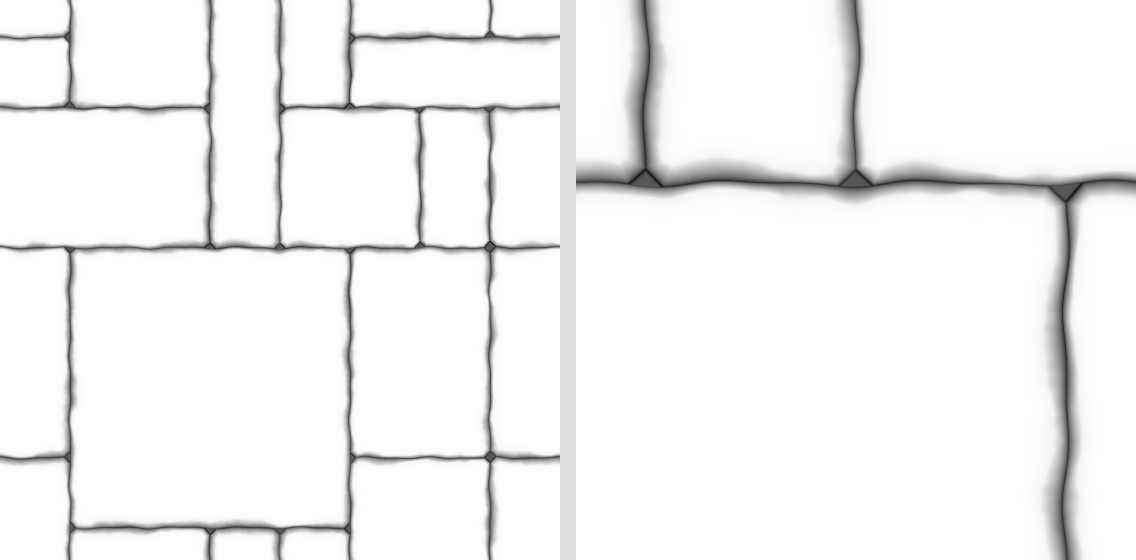
Left, the full canvas; right, a detail of the centre.
A WebGL 2 fragment shader for this texture map:

```glsl
#version 300 es
precision highp float;

uniform vec2 u_resolution;
out vec4 fragColor;

const float TAU = 6.2831853;
const float REPEATS = 1.0;           // pattern repeats across the canvas
const float GRID = 8.0;              // grid cells per repeat
const float ROW_OFFSET = 0.54;       // downward shift of the grid, in cells
const float WARP = 0.011;            // waviness of the joints
const float CHAMFER = 0.085;         // size of the clipped corners
const float BEVEL_MIN = 0.032;
const float BEVEL_MAX = 0.116;
const float FACE_EDGE = 0.014;       // softness where bevel meets face
const float JOINT_DARK = 0.04;
const float JOINT_LIGHT = 0.24;
const float BEVEL_TONE = 0.94;
const float CORNER_TONE = 0.34;
const float FACE_TONE = 1.0;
const float HALO = 0.045;            // faint shade just inside the face
const int SAMPLES = 3;               // supersampling per axis

// Stones as left, top, width, height in cells; they wrap around the grid.
const int STONE_COUNT = 12;
const vec4 STONES[STONE_COUNT] = vec4[STONE_COUNT](
    vec4(7, 6, 2, 2), vec4(1, 7, 2, 2), vec4(3, 7, 1, 4), vec4(4, 7, 1, 2),
    vec4(5, 6, 2, 2), vec4(5, 0, 4, 1), vec4(7, 1, 4, 2), vec4(4, 1, 2, 2),
    vec4(6, 1, 1, 2), vec4(7, 3, 2, 3), vec4(1, 3, 4, 4), vec4(5, 3, 2, 3));

float hash(vec2 p) {
    return fract(sin(dot(p, vec2(127.1, 311.7))) * 43758.5453);
}

float noise(vec2 p) {
    vec2 cell = floor(p);
    vec2 f = fract(p);
    f = f * f * (3.0 - 2.0 * f);
    return mix(mix(hash(cell), hash(cell + vec2(1, 0)), f.x),
               mix(hash(cell + vec2(0, 1)), hash(cell + vec2(1, 1)), f.x), f.y);
}

// Periodic bend, so the joints still meet across the repeat.
vec2 bendJoints(vec2 p) {
    vec2 a = p.yx * TAU / GRID;
    return p + WARP * (sin(a * 9.0 + vec2(0.7, 2.1)) + 0.6 * sin(a * 17.0 + vec2(4.0, 1.3)));
}

// Shade of one stone from its local position.
float stoneShade(vec2 local, vec2 size, float seed) {
    vec2 side = min(local, size - local);
    float depth = min(min(side.x, side.y), (side.x + side.y - CHAMFER) * 0.7071);

    // Worn bevel width and joint darkness
    vec2 wearPos = local + seed * vec2(17.3, 9.1);
    float wear = 0.7 * noise(wearPos * 2.3) + 0.3 * noise(wearPos * 7.0);
    float width = mix(BEVEL_MIN, BEVEL_MAX, smoothstep(0.1, 0.9, wear));
    float joint = mix(JOINT_DARK, JOINT_LIGHT, noise(wearPos * 1.7 + 40.0));

    // Bevel, then the flat face
    float slope = sqrt(clamp(depth / width, 0.0, 1.0));
    float bevel = mix(joint, BEVEL_TONE, slope);
    bevel -= 0.06 * (noise(wearPos * 22.0) - 0.5) * slope;
    float inset = depth - width;
    float face = FACE_TONE - HALO * exp(-max(inset, 0.0) / 0.035);
    float shade = mix(bevel, face, smoothstep(-FACE_EDGE, FACE_EDGE, inset));

    // Grey fill in the clipped corners
    return mix(shade, CORNER_TONE, smoothstep(0.0, 0.018, -depth));
}

float paving(vec2 uv) {
    vec2 p = vec2(uv.x, 1.0 - uv.y) * REPEATS * GRID;
    p = bendJoints(p - vec2(0.0, ROW_OFFSET));
    for (int i = 0; i < STONE_COUNT; i++) {
        vec4 stone = STONES[i];
        vec2 local = mod(p - stone.xy, GRID);
        if (all(lessThanEqual(local, stone.zw))) {
            return stoneShade(local, stone.zw, float(i) + 1.0);
        }
    }
    return JOINT_DARK;
}

void main() {
    float shade = 0.0;
    for (int y = 0; y < SAMPLES; y++) {
        for (int x = 0; x < SAMPLES; x++) {
            vec2 jitter = (vec2(x, y) + 0.5) / float(SAMPLES) - 0.5;
            shade += paving((gl_FragCoord.xy + jitter) / u_resolution);
        }
    }
    fragColor = vec4(vec3(shade / float(SAMPLES * SAMPLES)), 1.0);
}
```
